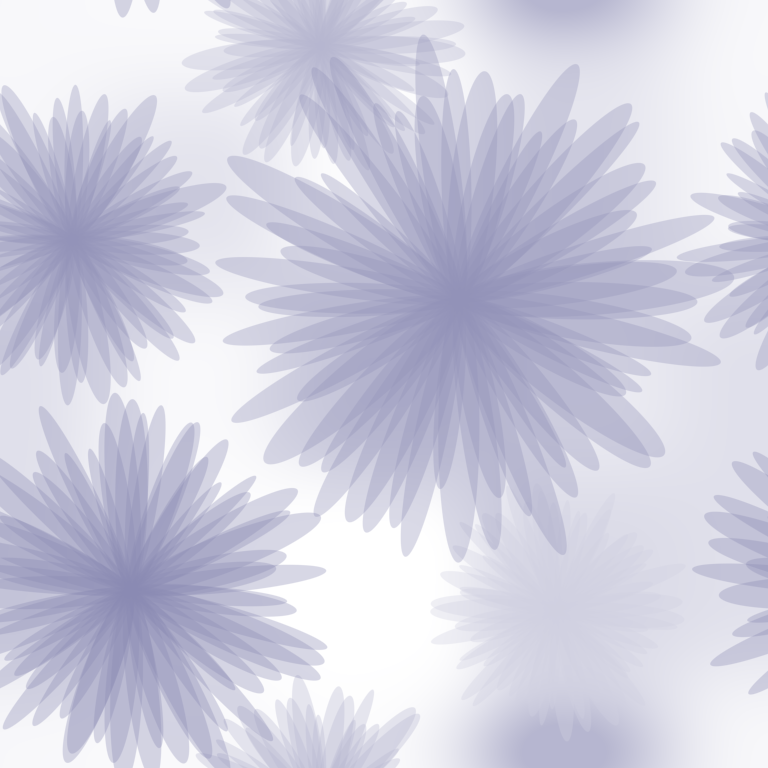
Write a Shadertoy shader that draws this pattern.

```glsl
// Translucent many-petalled flowers in dusty violet over a soft cloudy ground, tiling.

#define PETALS 62
#define PETAL_ALPHA 0.34
#define PETAL_WIDTH vec2(0.055, 0.098)   // half width over length: least, most
#define PETAL_LENGTH vec2(0.66, 1.0)     // share of the flower radius
#define CLOUD_CELLS 4.0
#define CLOUD_DEPTH 0.32
#define INK vec3(0.54, 0.54, 0.70)
#define PAPER vec3(1.0)

const float TAU = 6.2831853;
const int FLOWERS = 5;

// Centre x, centre y, radius, depth of ink; drawn back to front
const vec4 flowers[FLOWERS] = vec4[FLOWERS](
    vec4(0.725, 0.205, 0.180, 0.40),
    vec4(0.417, 0.940, 0.190, 0.62),
    vec4(0.094, 0.688, 0.220, 0.92),
    vec4(0.170, 0.232, 0.275, 1.00),
    vec4(0.598, 0.610, 0.360, 0.93));

vec3 hash3(vec2 p) {
    vec3 q = fract(p.xyx * vec3(0.1031, 0.1030, 0.0973));
    q += dot(q, q.yxz + 33.33);
    return fract((q.xxy + q.yzz) * q.zyx);
}

// Shortest offset on the repeating tile
vec2 wrapOffset(vec2 d) {
    return fract(d + 0.5) - 0.5;
}

// Value noise that repeats after the given number of cells
float tileNoise(vec2 uv, float cells) {
    vec2 p = uv * cells;
    vec2 cell = floor(p);
    vec2 f = fract(p);
    f = f * f * f * (f * (f * 6.0 - 15.0) + 10.0);
    vec2 a = mod(cell, cells) + 3.0;
    vec2 b = mod(cell + 1.0, cells) + 3.0;
    return mix(mix(hash3(a).x, hash3(vec2(b.x, a.y)).x, f.x),
               mix(hash3(vec2(a.x, b.y)).x, hash3(b).x, f.x), f.y);
}

// Approximate signed distance to an ellipse
float ellipseDistance(vec2 p, vec2 axes) {
    float k0 = length(p / axes);
    float k1 = length(p / (axes * axes));
    return k0 * (k0 - 1.0) / max(k1, 1e-4);
}

// Opacity of all overlapping petals of one flower
float flowerOpacity(vec2 p, float radius, float seed, float pixel) {
    if (length(p) > radius + pixel) return 0.0;
    float clearness = 1.0;
    for (int i = 0; i < PETALS; i++) {
        vec3 rnd = hash3(vec2(float(i) + 1.0, seed * 17.0 + 5.0));
        float angle = TAU * (float(i) + rnd.x) / float(PETALS);
        float reach = radius * mix(PETAL_LENGTH.x, PETAL_LENGTH.y, rnd.y);
        float halfWidth = reach * mix(PETAL_WIDTH.x, PETAL_WIDTH.y, rnd.z);
        vec2 dir = vec2(cos(angle), sin(angle));
        vec2 q = vec2(dot(p, dir) - 0.5 * reach, dir.x * p.y - dir.y * p.x);
        float d = ellipseDistance(q, vec2(0.5 * reach, halfWidth));
        clearness *= 1.0 - PETAL_ALPHA * smoothstep(pixel, -pixel, d);
    }
    return 1.0 - clearness;
}

// Pale clouds with one deeper shadow across the top and bottom edges
vec3 ground(vec2 uv) {
    float cloud = smoothstep(0.1, 0.95, tileNoise(uv, CLOUD_CELLS));
    vec2 d = wrapOffset(uv - vec2(0.73, 0.02)) / vec2(0.13, 0.075);
    float shadow = 0.5 * exp(-dot(d, d));
    return mix(PAPER, INK, min(CLOUD_DEPTH * cloud + shadow, 0.62));
}

void mainImage(out vec4 fragColor, in vec2 fragCoord) {
    vec2 uv = fragCoord / iResolution.xy;
    float pixel = 0.8 / min(iResolution.x, iResolution.y);
    vec3 color = ground(uv);

    for (int i = 0; i < FLOWERS; i++) {
        vec4 flower = flowers[i];
        float opacity = flowerOpacity(wrapOffset(uv - flower.xy), flower.z, float(i), pixel);
        color = mix(color, mix(PAPER, INK, flower.w), opacity);
    }
    fragColor = vec4(color, 1.0);
}
```
